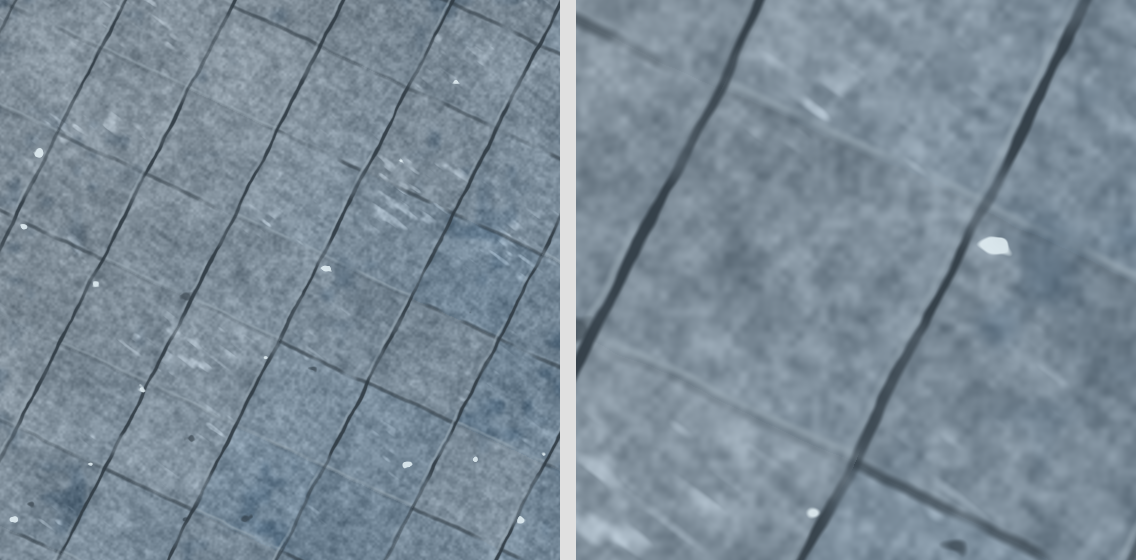
Left, the full canvas; right, a detail of the centre.
Write a Shadertoy shader that draws this texture.

```glsl
// Worn grey-blue paving seen at a slant: a skewed lattice of square slabs with
// thin dark long joints and fainter, uneven cross joints. Layered value noise
// gives the mottled stone; hashed cells add tints, stains, chips and pits.

const vec3 STONE = vec3(0.503, 0.556, 0.599);
const vec3 JOINT = vec3(0.19, 0.235, 0.27);
const vec3 RIM   = vec3(0.62, 0.68, 0.72);
const vec3 CHIP  = vec3(0.88, 0.93, 0.95);

const vec2 CORNER = vec2(0.495, 0.766);      // one lattice crossing
const vec2 ACROSS = vec2(0.1575, -0.0735);   // slab edge along a cross joint
const vec2 DOWN   = vec2(-0.0770, -0.1510);  // slab edge along a long joint
const float SPACING = 0.171;                 // distance between joints

float hash(vec2 p) {
    vec3 q = fract(vec3(p.xyx) * 0.1031);
    q += dot(q, q.yzx + 33.33);
    return fract((q.x + q.y) * q.z);
}

float noise(vec2 p) {
    vec2 i = floor(p), f = fract(p);
    f = f * f * (3.0 - 2.0 * f);
    return mix(mix(hash(i), hash(i + vec2(1, 0)), f.x),
               mix(hash(i + vec2(0, 1)), hash(i + vec2(1, 1)), f.x), f.y);
}

// Four octaves, centred on zero
float fbm(vec2 p) {
    float sum = 0.0, amp = 0.5;
    for (int k = 0; k < 4; k++) {
        sum += amp * (noise(p) - 0.5);
        p = mat2(1.6, 1.2, -1.2, 1.6) * p + 17.3;
        amp *= 0.55;
    }
    return sum;
}

// Soft-edged line around signed distance d
float stroke(float d, float halfWidth, float blur) {
    return 1.0 - smoothstep(halfWidth - blur, halfWidth + blur, abs(d));
}

// Signed distance to the nearest whole number, in canvas units
float jointDistance(float x) {
    return (x - floor(x + 0.5)) * SPACING;
}

// Irregular spots, at most one in each cell of a square grid
float spots(vec2 uv, float grid, float chance, float radius, float seed, float blur) {
    vec2 cell = floor(uv * grid), id = cell + seed;
    vec2 centre = (cell + 0.2 + 0.6 * vec2(hash(id), hash(id + 31.7))) / grid;
    float size = radius * mix(0.4, 1.0, hash(id + 5.1));
    float d = length((uv - centre) * vec2(1.0, 1.3)) + 0.008 * (noise(uv * 140.0) - 0.5);
    return step(hash(id + 71.9), chance) * (1.0 - smoothstep(size - blur, size + blur, d));
}

// Stone surface: broad mottling, slanted scratches and fine grain
vec3 stone(vec2 uv, vec2 slab) {
    vec2 slant = mat2(0.8, 0.6, -0.6, 0.8) * uv;
    float tone = 0.11 * fbm(uv * 9.0) + 0.10 * fbm(uv * 28.0 + 4.0);
    tone += 0.10 * (noise(slant * vec2(60.0, 130.0)) - 0.5);
    tone += 0.08 * (noise(slant.yx * vec2(75.0, 150.0) + 9.0) - 0.5);
    tone += 0.07 * (noise(uv * 210.0) - 0.5);
    tone += 0.035 * (hash(slab + 40.0) - 0.5);
    vec3 col = STONE + tone;

    // Blue tint toward the lower right, strongest on a few slabs
    float blueness = smoothstep(0.5, 1.5, uv.x + 1.0 - uv.y);
    col -= vec3(0.05, 0.03, 0.012) * blueness * (0.5 + hash(slab + 12.0));

    // Damp stains and pale scuffs
    float stains = noise(uv * 8.0 + 23.0) * 0.7 + noise(uv * 36.0) * 0.45;
    col -= vec3(0.11, 0.095, 0.08) * smoothstep(0.72, 1.0, stains);
    float scuff = noise(slant * vec2(45.0, 120.0) + 50.0) * noise(uv * 13.0 + 7.0);
    return col + 0.16 * smoothstep(0.52, 0.85, scuff);
}

void mainImage(out vec4 fragColor, in vec2 fragCoord) {
    vec2 uv = fragCoord / iResolution.xy;
    float blur = max(0.0016, 0.75 / iResolution.y);

    // Lattice coordinates with slightly wandering joints
    vec2 wander = vec2(fbm(uv * 18.0), fbm(uv * 18.0 + 60.0));
    vec2 grid = inverse(mat2(ACROSS, DOWN)) * (uv - CORNER) + 0.045 * wander;
    vec2 slab = floor(grid);
    vec3 col = stone(uv, slab);

    // Cross joints: each segment is dark, pale or nearly lost
    float seam = jointDistance(grid.y);
    float kind = hash(vec2(slab.x, floor(grid.y + 0.5)) + 8.0);
    float wear = smoothstep(0.12, 0.65, noise(uv * 32.0 + 3.0));
    float dark = mix(0.15, 0.6, smoothstep(0.3, 0.7, kind)) * wear;
    float pale = mix(0.5, 0.1, smoothstep(0.2, 0.65, kind)) * (0.4 + 0.6 * wear);
    col = mix(col, RIM, pale * stroke(seam + 0.004, 0.0025, 0.0025));
    col = mix(col, JOINT, dark * stroke(seam, 0.0032, 0.0025));

    // Long joints: crisp cracks with breaks and a pale worn rim
    float crack = jointDistance(grid.x);
    float depth = mix(0.35, 1.0, smoothstep(0.2, 0.6, noise(uv * 24.0 + 80.0)));
    float rim = smoothstep(0.3, 0.8, noise(uv * 20.0 + 33.0));
    float width = mix(0.0018, 0.0034, noise(uv * 48.0 + 11.0));
    col = mix(col, RIM, 0.55 * rim * stroke(crack + 0.0055, 0.002, 0.002));
    col = mix(col, JOINT, 0.25 * stroke(crack, 0.003, 0.003));
    col = mix(col, JOINT, 0.9 * depth * stroke(crack, width, blur));

    // Dark pits and bright chips
    col = mix(col, JOINT, 0.6 * spots(uv, 8.0, 0.16, 0.009, 3.0, 0.003));
    col = mix(col, CHIP, 0.9 * spots(uv, 9.0, 0.13, 0.009, 47.0, blur));
    fragColor = vec4(clamp(col, 0.0, 1.0), 1.0);
}
```
